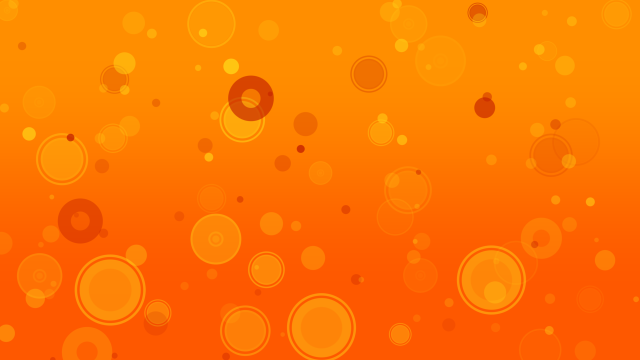
This background is drawn by a Shadertoy shader. Its source:

```glsl
#define TOP_COLOR vec3(1.0, 0.555, 0.0)
#define BOTTOM_COLOR vec3(0.995, 0.345, 0.0)
#define LIGHT_COLOR vec3(1.0, 0.83, 0.09)
#define DARK_COLOR vec3(0.75, 0.09, 0.0)
#define DOT_COUNT 64
#define DISC_COUNT 34
#define BADGE_COUNT 34
#define GIANT_COUNT 3
#define DARK_SHARE 0.24
#define LOW_FADE 0.5

// Integer hash: four values in 0..1 from an index and a seed
vec4 hash4(int index, int seed) {
    uvec4 v = uvec4(index, seed, index + seed * 31, 7) * 1664525u + 1013904223u;
    v += v.yzxx * v.wxyz;
    v ^= v >> 16u;
    v.x += v.y * v.w;
    v.y += v.z * v.x;
    v.z += v.x * v.y;
    v.w += v.y * v.z;
    v ^= v >> 16u;
    return vec4(v >> 8u) / 16777216.0;
}

float disc(float dist, float radius) {
    float edge = 0.7 / iResolution.y;
    return 1.0 - smoothstep(-edge, edge, dist - radius);
}

float ring(float dist, float outer, float inner) {
    return disc(dist, outer) - disc(dist, inner);
}

// Coverage of a decorated circle, chosen by kind in 0..1
float badge(float dist, float r, float kind) {
    float rim = ring(dist, r, r * 0.92);
    if (kind < 0.42)       // filled disc inside a separate rim
        return rim + 0.8 * disc(dist, r * 0.82) + 0.2 * ring(dist, r * 0.82, r * 0.74);
    if (kind < 0.6)        // thick band around a clear core
        return 0.75 * ring(dist, r, r * 0.42) + 0.2 * disc(dist, r * 0.42);
    if (kind < 0.82)       // pale disc with a rim and a small target
        return 0.6 * disc(dist, r) + 0.35 * rim
             + 0.3 * ring(dist, r * 0.3, r * 0.22) + 0.25 * disc(dist, r * 0.14);
    return 0.6 * rim + 0.22 * disc(dist, r * 0.9);   // faint outline
}

// Blends one layer of circles spread evenly with some jitter
void scatter(inout vec3 color, vec2 p, float aspect, int count, int seed,
             vec2 radii, vec2 opacity, bool decorated) {
    vec2 start = hash4(seed, 91).xy;
    for (int i = 0; i < count; i++) {
        vec4 place = hash4(i, seed);
        vec4 look = hash4(i, seed + 50);
        vec2 center = fract(start + float(i) * vec2(0.7549, 0.5698) + 0.12 * place.xy);
        float r = mix(radii.x, radii.y, place.z);
        float dist = length(p - center * vec2(aspect, 1.0));
        if (dist > r + 0.01) continue;

        float cover = decorated ? badge(dist, r, look.y) : disc(dist, r);
        bool dark = look.x < DARK_SHARE;
        float alpha = mix(opacity.x, opacity.y, look.z * look.z);
        alpha *= mix(LOW_FADE, 1.0, smoothstep(0.1, 0.75, center.y));
        color = mix(color, dark ? DARK_COLOR : LIGHT_COLOR, min(cover * alpha, 1.0));
    }
}

// Large rimmed circles in a row near the lower edge
void giants(inout vec3 color, vec2 p, float aspect) {
    for (int i = 0; i < GIANT_COUNT; i++) {
        vec4 h = hash4(i, 17);
        float x = (float(i) + 0.15 + 0.4 * h.x) / float(GIANT_COUNT);
        vec2 center = vec2(x * aspect, 0.08 + 0.2 * h.y);
        float r = 0.094 + 0.006 * h.z;
        float dist = length(p - center);
        float cover = 0.48 * ring(dist, r, r * 0.93)
                    + 0.46 * ring(dist, r * 0.86, r * 0.6)
                    + 0.36 * disc(dist, r * 0.6);
        color = mix(color, LIGHT_COLOR, cover);
    }
}

void mainImage(out vec4 fragColor, in vec2 fragCoord) {
    vec2 p = fragCoord / iResolution.y;
    float aspect = iResolution.x / iResolution.y;

    // Vertical glow
    vec3 color = mix(BOTTOM_COLOR, TOP_COLOR, smoothstep(0.18, 0.84, p.y));

    // Circles from large to small
    giants(color, p, aspect);
    scatter(color, p, aspect, BADGE_COUNT, 3, vec2(0.027, 0.073), vec2(0.16, 0.85), true);
    scatter(color, p, aspect, DISC_COUNT, 8, vec2(0.018, 0.034), vec2(0.22, 0.85), false);
    scatter(color, p, aspect, DOT_COUNT, 21, vec2(0.006, 0.015), vec2(0.25, 0.8), false);

    fragColor = vec4(color, 1.0);
}
```
